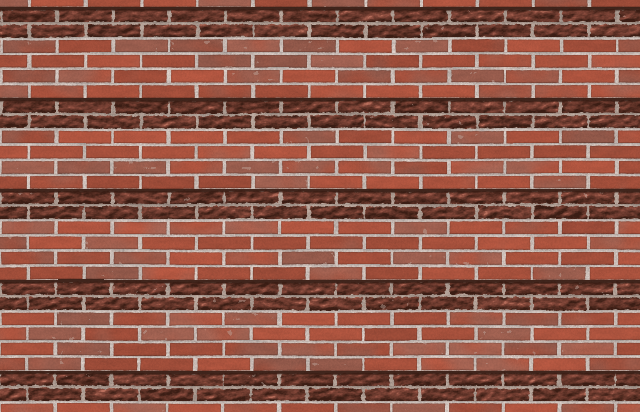
This texture is drawn by a Shadertoy shader. Its source:

```glsl
// Red brick wall: bands of four smooth courses alternating with two rough split-face courses.

float hash(vec2 p) {
    vec3 q = fract(p.xyx * vec3(0.1031, 0.1030, 0.0973));
    q += dot(q, q.yzx + 33.33);
    return fract((q.x + q.y) * q.z);
}

// Gradient noise, roughly -0.7 to 0.7
float noise(vec2 p) {
    vec2 cell = floor(p), f = p - cell;
    vec2 w = f * f * f * (f * (f * 6.0 - 15.0) + 10.0);
    vec4 corner;
    for (int i = 0; i < 4; i++) {
        vec2 o = vec2(i & 1, i >> 1);
        float angle = 6.2832 * hash(cell + o + 50.0);
        corner[i] = dot(vec2(cos(angle), sin(angle)), f - o);
    }
    vec2 rows = mix(corner.xz, corner.yw, w.x);
    return 1.4 * mix(rows.x, rows.y, w.y);
}

float fbm(vec2 p) {
    float sum = 0.0, amp = 0.6;
    for (int i = 0; i < 3; i++) {
        sum += amp * noise(p);
        p = mat2(1.7, 1.1, -1.1, 1.7) * p + 7.3;
        amp *= 0.5;
    }
    return sum;
}

// Height of the split stone face, in stretched diagonal ridges
float stoneHeight(vec2 p) {
    return fbm(vec2(p.x * 1.3 + p.y * 0.7, p.y * 2.6));
}

float boxDistance(vec2 p, vec2 halfSize) {
    vec2 d = abs(p) - halfSize;
    return length(max(d, 0.0)) + min(max(d.x, d.y), 0.0);
}

void mainImage(out vec4 fragColor, in vec2 fragCoord) {
    // One unit is one course; y runs downward from the top of a rough band
    vec2 uv = fragCoord / iResolution.xy;
    vec2 p = vec2(uv.x * 42.08, (1.0 - uv.y) * 27.18 - 0.466);
    float aa = 27.18 / iResolution.y;
    p.x += 0.006 * p.y;
    p.y += 0.04 * noise(p * vec2(0.12, 0.2));

    // Running bond, six courses to a band
    float row = floor(p.y), course = mod(row, 6.0), y = p.y - row;
    float rough = 1.0 - step(1.5, course);
    float column = p.x / 3.682 - 0.027 + 0.5 * mod(row, 2.0);
    vec2 id = vec2(floor(column), row) + 20.0;
    float tint = hash(id), fade = hash(id + 71.0);
    vec2 local = vec2((fract(column) - 0.5) * 3.682, y - 0.575);
    local += (vec2(hash(id + 13.0), hash(id + 29.0)) - 0.5) * vec2(0.10, 0.035);

    // Brick outline, ragged on the rough courses
    float ragged = noise(p * vec2(2.6, 3.4)) * mix(0.018, 0.09, rough)
                 + noise(p * 8.0) * mix(0.012, 0.04, rough);
    float d = boxDistance(local, vec2(1.70, 0.385)) - 0.03 + ragged;
    float brickMask = 1.0 - smoothstep(-0.6 * aa, 0.6 * aa, d);
    float grain = noise(p * 7.0) + 0.6 * noise(p * 15.0);

    // Smooth brick: fired red with faded patches and darker rims
    float faded = smoothstep(0.5, 1.0, fade + 0.35 * noise(p * 0.5) + 0.12 * uv.y);
    vec3 smoothBrick = mix(vec3(0.65, 0.315, 0.235), vec3(0.60, 0.365, 0.305), faded);
    smoothBrick *= 0.93 + 0.15 * tint + 0.045 * grain + 0.05 * noise(p * vec2(0.9, 2.5));
    smoothBrick *= 1.0 - 0.16 * smoothstep(-0.10, 0.0, d);
    smoothBrick *= 1.0 - 0.14 * smoothstep(0.28, 0.42, local.y);

    // Rough brick: ridges lit from above, dark underside
    vec2 stone = p + id * 3.7;
    float slope = stoneHeight(stone + vec2(0.05, 0.11)) - stoneHeight(stone - vec2(0.05, 0.11));
    float light = 0.58 + 0.85 * slope + 0.25 * (tint - 0.5) + 0.10 * grain;
    light -= 0.45 * smoothstep(0.12, 0.42, local.y);
    vec3 roughBrick = mix(vec3(0.23, 0.115, 0.08), vec3(0.53, 0.29, 0.235), clamp(light, 0.0, 1.0));
    roughBrick += vec3(0.20, 0.15, 0.13) * smoothstep(0.95, 1.4, light);
    vec3 brick = mix(smoothBrick, roughBrick, rough);

    // Sandy mortar, dirtier between the rough bricks
    vec3 mortar = mix(vec3(0.80, 0.75, 0.725), vec3(0.69, 0.62, 0.58), rough);
    mortar *= 0.98 + 0.09 * grain + 0.10 * noise(p * 0.8);
    mortar *= 1.0 - 0.12 * (1.0 - smoothstep(0.0, 0.10, y));

    // Sparse mortar smears on the faces
    float smear = smoothstep(0.56, 0.68, noise(p * vec2(1.8, 2.4) + 31.0) + 0.12 * grain);
    brick = mix(brick, vec3(0.75, 0.66, 0.62), 0.45 * smear * step(0.8, fade));
    vec3 color = mix(mortar, brick, brickMask);

    // Shadow below the ledge that overhangs each rough band
    float ledge = (1.0 - step(0.5, course)) * (1.0 - smoothstep(0.16, 0.32, y + 0.04 * noise(p * 2.0)));
    color = mix(color, vec3(0.22, 0.11, 0.075), 0.93 * ledge);

    fragColor = vec4(clamp(color, 0.0, 1.0), 1.0);
}
```
